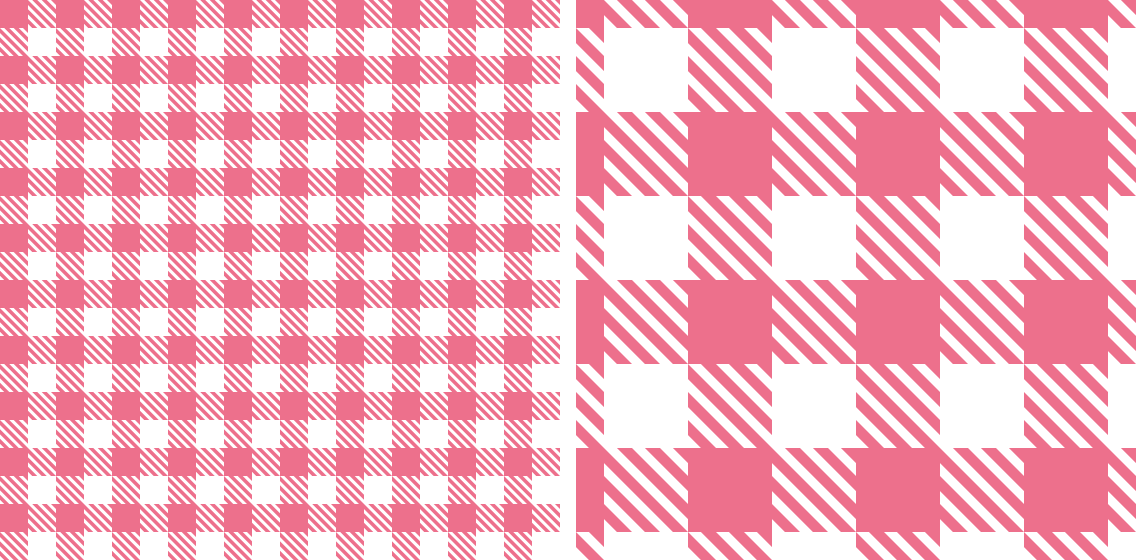
Left: the whole. Right: its middle third, enlarged.
This pattern is drawn by a Shadertoy shader. Its source:

```glsl
// Smoothed coverage of a band of given centre and width, repeating every unit
float band(float x, float centre, float width, float blur) {
    float dist = abs(fract(x - centre + 0.5) - 0.5) - 0.5 * width;
    return clamp(0.5 - dist / blur, 0.0, 1.0);
}

void mainImage(out vec4 fragColor, in vec2 fragCoord) {
    const vec3 pink = vec3(0.93, 0.44, 0.55);
    const float repeats = 10.0;
    vec2 cell = fragCoord / iResolution.xy * repeats;
    vec2 pixel = repeats / iResolution.xy;

    // Warp columns fill the left half of each cell, weft rows the upper half
    float column = band(cell.x, 0.25, 0.5, pixel.x);
    float row = band(cell.y, 0.75, 0.5, pixel.y);

    // Diagonal twill, three stripes per half cell, one edge through the corners
    float twill = band((cell.x + cell.y) * 6.0, 0.73, 0.54, 6.0 * length(pixel));

    // Solid where both cross, twill where only one runs, white elsewhere
    float both = column * row;
    float single = column + row - 2.0 * both;
    fragColor = vec4(mix(vec3(1.0), pink, both + single * twill), 1.0);
}
```
